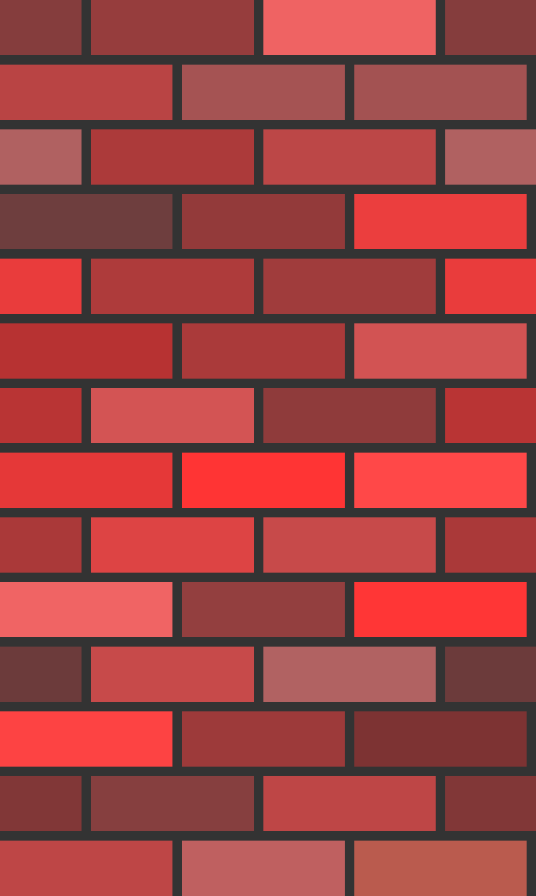
Write a WebGL 2 fragment shader that draws this pattern.

```glsl
#version 300 es
precision highp float;
// Brick wall in running bond: flat red bricks with square corners on dark mortar.
// Three bricks per course wrap around the sides; a sine hash ranks all bricks
// and the rank picks the tone, so every tone is used equally often.

uniform vec2 u_resolution;
out vec4 fragColor;

const int COURSES = 14;
const int BRICKS_PER_COURSE = 3;
const int BRICK_COUNT = COURSES * BRICKS_PER_COURSE;
const vec2 JOINT = vec2(0.0174, 0.0104);   // share of canvas width, height
const float MIDDLE_START = 0.3391;         // left edge of the narrower brick
const float LAST_START = 0.6609;           // left edge of the third brick
const float BOND_SHIFT = 0.1696;           // offset of every other course
const float TONE_JITTER = 0.012;
const float SEED = 7.0;
const int WARM_RANK = 16;                  // the one brick that leans to orange
const vec3 MORTAR = vec3(0.2);

// Brick tones: x is red, y is green and blue.
const int TONE_COUNT = 21;
const vec2 TONES[TONE_COUNT] = vec2[](
  vec2(1.00, 0.20), vec2(1.00, 0.27), vec2(0.91, 0.23), vec2(0.87, 0.27),
  vec2(0.93, 0.38), vec2(0.82, 0.32), vec2(0.78, 0.29), vec2(0.75, 0.28),
  vec2(0.74, 0.37), vec2(0.73, 0.27), vec2(0.72, 0.20), vec2(0.68, 0.23),
  vec2(0.66, 0.22), vec2(0.64, 0.32), vec2(0.62, 0.23), vec2(0.59, 0.24),
  vec2(0.57, 0.24), vec2(0.53, 0.25), vec2(0.50, 0.21), vec2(0.42, 0.23),
  vec2(0.70, 0.39));

float hash(float n) {
  return fract(sin((n + SEED) * 12.9898) * 43758.5453);
}

// Position of a brick's hash among those of all bricks: a random permutation.
int shuffledRank(int id) {
  float own = hash(float(id));
  int rank = 0;
  for (int i = 0; i < BRICK_COUNT; i++) {
    if (hash(float(i)) < own) rank++;
  }
  return rank;
}

vec3 brickColor(int id) {
  int rank = shuffledRank(id);
  vec3 color = TONES[(rank / 2) % TONE_COUNT].xyy;
  if (rank == WARM_RANK) color.b *= 0.86;
  return color + TONE_JITTER * (2.0 * hash(float(id) + 91.0) - 1.0);
}

// Pixel coverage of the span from 0 to size along one axis.
float span(float p, float size, float pixels) {
  return clamp(min(p, size - p) * pixels + 0.5, 0.0, 1.0);
}

void main() {
  vec2 uv = gl_FragCoord.xy / u_resolution;

  // Course, counted from the bottom; the topmost joint falls off the canvas.
  float pitch = (1.0 + JOINT.y) / float(COURSES);
  int course = int(floor(uv.y / pitch));
  float y = mod(uv.y, pitch);

  // Column within the shifted, wrapping course.
  float x = fract(uv.x + BOND_SHIFT * float(course % 2));
  int column = int(step(MIDDLE_START, x) + step(LAST_START, x));
  float start = column == 0 ? 0.0 : (column == 1 ? MIDDLE_START : LAST_START);
  float end = column == 0 ? MIDDLE_START : (column == 1 ? LAST_START : 1.0);

  // Flat brick over mortar.
  float brick = span(x - start, end - start - JOINT.x, u_resolution.x)
              * span(y, pitch - JOINT.y, u_resolution.y);
  vec3 color = brickColor(course * BRICKS_PER_COURSE + column);
  fragColor = vec4(mix(MORTAR, color, brick), 1.0);
}
```
